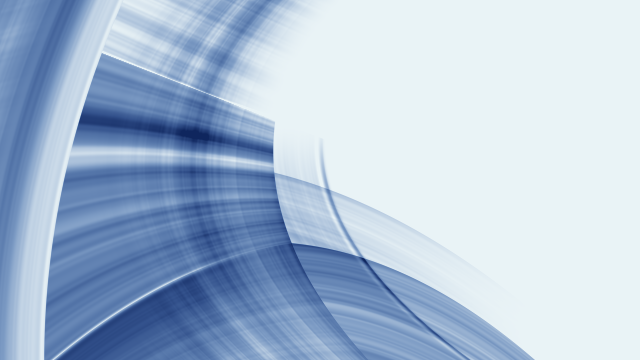
Give the GLSL for this background, as a WebGL 2 fragment shader.

```glsl
#version 300 es
precision highp float;
uniform vec2 u_resolution;
out vec4 fragColor;

// Layered sines: irregular fine lines along one coordinate
float streaks(float s) {
    float sum = 0.0, amp = 0.5;
    for (int i = 0; i < 5; i++) {
        sum += amp * sin(s + 1.5 * sin(s * 0.37 + float(i)));
        s = s * 1.83 + 1.7;
        amp *= 0.76;
    }
    return sum;
}

float inside(float d) { return smoothstep(-0.002, 0.002, d); }

float bell(float d, float width) { return exp(-d * d / (width * width)); }

// Tone from 0 (navy) to 1 (pale ice)
vec3 ramp(float tone) {
    float k = clamp(tone, 0.0, 1.0) * 5.0;
    vec3 c = mix(vec3(0.06, 0.15, 0.37), vec3(0.20, 0.32, 0.55), clamp(k, 0.0, 1.0));
    c = mix(c, vec3(0.34, 0.47, 0.67), clamp(k - 1.0, 0.0, 1.0));
    c = mix(c, vec3(0.49, 0.61, 0.77), clamp(k - 2.0, 0.0, 1.0));
    c = mix(c, vec3(0.70, 0.78, 0.87), clamp(k - 3.0, 0.0, 1.0));
    return mix(c, vec3(0.915, 0.953, 0.965), clamp(k - 4.0, 0.0, 1.0));
}

// Pale sheets and the lower fan on the right
float rightSheets(vec2 p) {
    float rim = 0.897 + 1.14 * pow(0.6 - p.y, 2.0) - p.x;
    float panel = inside(rim);
    float rise = smoothstep(0.66, 0.46, p.y);
    float u = p.x - 0.764;
    float veil = 0.52 - 0.25 * u - 0.4 * u * u - p.y;
    float tone = 1.0 - panel * rise * (0.09 + 0.04 * streaks(rim * 45.0));

    float veilFade = smoothstep(1.5, 0.8, p.x) * inside(veil);
    tone -= veilFade * (0.11 + 0.07 * streaks(veil * 42.0) + 0.16 * bell(veil, 0.012));

    u = p.x - 0.815;
    float fan = 0.324 - 0.1 * u - 0.57 * u * u - p.y;
    float fanTone = mix(0.70 - 0.3 * fan, 0.47, panel) + 0.13 * streaks(fan * 42.0 + u * 2.0);
    fanTone -= 0.3 * exp(-max(fan, 0.0) / 0.018) * smoothstep(1.45, 0.85, p.x);
    fanTone += 0.12 * smoothstep(0.08, 0.2, fan) * panel;
    tone = mix(tone, fanTone, inside(fan));

    tone -= 0.28 * rise * bell(rim - 0.004, 0.006);
    return tone + 0.12 * rise * bell(rim - 0.018, 0.006);
}

// Broad woven sheet: radial lines crossed by arcs
float wovenSheet(vec2 p, float top, float arc, float rim) {
    float u = 0.81 - p.x;
    float crease = 0.324 - 0.15 * u - 0.515 * u * u;
    float t = (p.y - crease) / max(top - crease, 0.05);
    float weave = streaks(arc * 42.0);

    float upper = 0.44 + 0.14 * smoothstep(0.84, 1.0, t) + 0.14 * streaks(t * 17.0);
    upper += 0.40 * bell(t - 0.63, 0.045) - 0.18 * bell(t - 0.75, 0.05);
    upper -= 0.14 * bell(t - 0.55, 0.03) + 0.13 * bell(arc - 0.53, 0.07);
    upper += 0.08 * weave * bell(arc - 0.56, 0.17);
    upper += 0.25 * smoothstep(0.55, 0.75, p.x) * smoothstep(0.55, 0.95, t);

    float depth = max(crease - p.y, 0.0);
    float lower = 0.12 + 1.15 * depth + 0.05 * streaks(depth * 36.0);
    lower += 0.10 * weave * smoothstep(0.35, 0.7, p.x);
    lower += 0.2 * smoothstep(0.52, 0.72, p.x);

    float tone = mix(lower, upper, inside(p.y - crease));
    tone += 0.55 * bell(p.y - crease, 0.007) * smoothstep(0.82, 0.4, p.x);
    return tone - 0.24 * exp(-max(rim, 0.0) / 0.028) * smoothstep(0.68, 0.4, p.y);
}

// Thin crossing threads that dissolve toward the right
float threads(vec2 p, float top, float arc) {
    float body = bell(arc - 0.49, 0.16);
    float tone = 0.90 - 0.24 * body;
    tone += 0.10 * streaks((p.y + 0.45 * p.x) * 32.0);
    tone += 0.11 * streaks(arc * 42.0) * body;
    tone -= 0.14 * bell(arc - 0.53, 0.03);
    return mix(1.0, tone, smoothstep(0.75, 0.5, arc));
}

// Smooth curved ribbon at the left
float ribbon(float w, float y) {
    float tone = 0.87 - (0.36 + 0.2 * y) * smoothstep(0.06, 0.14, w);
    tone += 0.27 * smoothstep(0.15, 0.29, w) + 0.055 * streaks(w * 38.0);
    tone += 0.05 * streaks(y * 20.0 + w * 6.0) * smoothstep(0.15, 0.3, w);
    return tone + 0.12 * bell(w - 0.006, 0.007);
}

void main() {
    vec2 p = gl_FragCoord.xy / u_resolution.y;
    p.x += 0.5 * (16.0 / 9.0 - u_resolution.x / u_resolution.y);

    float arc = p.x - pow(p.y - 0.54, 2.0);
    float top = 0.856 - 0.39 * (p.x - 0.278);
    float rim = 0.759 + 0.785 * pow(0.58 - p.y, 2.0) - p.x;
    float w = 0.123 + 0.22 * p.y * p.y - p.x;

    float tone = rightSheets(p);
    tone = mix(tone, wovenSheet(p, top, arc, rim), inside(rim) * inside(top - p.y));
    tone = mix(tone, threads(p, top, arc), inside(p.y - top));
    tone += 0.25 * bell(p.y - top, 0.004) * inside(rim);
    tone = mix(tone, ribbon(w, p.y), inside(w));
    fragColor = vec4(ramp(tone), 1.0);
}
```
